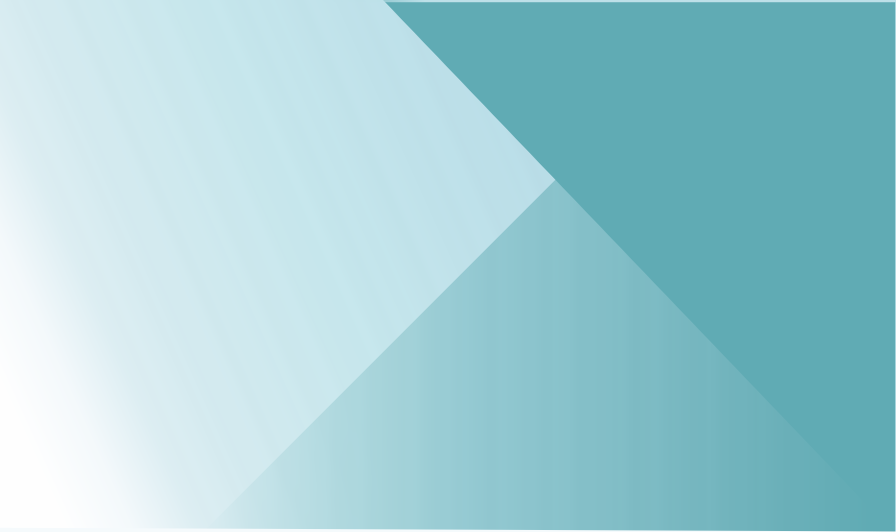
Reproduce this background procedurally as a Shadertoy shader.

```glsl
// Folded-paper background: a pale sheet, a translucent triangle and a solid teal
// wedge meet at one apex. Each sheet is a half-plane with a smoothed edge, filled
// by a piecewise colour ramp; layered sines add faint streaks along the ramps.

#define APEX vec2(1.044, 0.662)      // meeting point, in canvas heights
#define WEDGE_NORMAL vec2(0.722, 0.692)
#define FOLD_NORMAL vec2(0.7071, -0.7071)
#define LIGHT_DIR vec2(0.91, 0.41)   // direction of the pale ramp
#define TEAL vec3(0.375, 0.670, 0.705)
#define TRIM vec3(0.74, 0.88, 0.91)  // thin line at the top and right
#define TOP_TRIM 0.0042
#define STREAK 0.0025

// Linear progress from a to b, clamped to 0..1
float ramp(float a, float b, float t) {
    return clamp((t - a) / (b - a), 0.0, 1.0);
}

// Coverage of the side where the signed distance is positive
float cover(float dist) {
    return clamp(dist * iResolution.y + 0.5, 0.0, 1.0);
}

// Faint uneven bands
float streaks(float t) {
    return STREAK * (sin(t * 67.0) + 0.7 * sin(t * 113.0 + 1.3) + 0.5 * sin(t * 191.0 + 4.0));
}

// White corner fading into pale blue
vec3 paleSheet(vec2 p) {
    float t = dot(p, LIGHT_DIR);
    vec3 c = vec3(0.998);
    c = mix(c, vec3(0.955, 0.975, 0.985), ramp(0.11, 0.23, t));
    c = mix(c, vec3(0.865, 0.932, 0.950), ramp(0.23, 0.34, t));
    c = mix(c, vec3(0.830, 0.918, 0.938), ramp(0.34, 0.46, t));
    c = mix(c, vec3(0.775, 0.902, 0.925), ramp(0.46, 0.77, t));
    c = mix(c, vec3(0.728, 0.868, 0.908), ramp(0.77, 1.20, t));
    return c + streaks(t) * ramp(0.25, 0.5, t);
}

// Horizontal ramp that emerges from the pale sheet and ends in teal
vec3 triangleSheet(vec2 p, vec3 under) {
    vec3 c = vec3(0.645, 0.825, 0.850);
    c = mix(c, vec3(0.580, 0.788, 0.822), ramp(0.74, 0.88, p.x));
    c = mix(c, vec3(0.535, 0.760, 0.795), ramp(0.88, 1.05, p.x));
    c = mix(c, vec3(0.430, 0.695, 0.730), ramp(1.05, 1.43, p.x));
    c = mix(c, TEAL, ramp(1.43, 1.64, p.x));
    c += streaks(p.x) * ramp(1.64, 1.3, p.x);
    return mix(under, c, ramp(0.38, 0.74, p.x));
}

void mainImage(out vec4 fragColor, in vec2 fragCoord) {
    vec2 p = fragCoord / iResolution.y;
    float width = iResolution.x / iResolution.y;

    // Sheets, back to front
    vec3 color = paleSheet(p);
    color = mix(color, triangleSheet(p, color), cover(dot(p - APEX, FOLD_NORMAL)));
    color = mix(color, TEAL, cover(dot(p - APEX, WEDGE_NORMAL)));

    // Thin trims: top and right lines, and a tapering sliver at the bottom
    float trim = max(cover(p.y - 1.0 + TOP_TRIM), cover(p.x - width + 0.0015));
    color = mix(color, TRIM, trim * ramp(0.6, 0.8, p.x));
    float sliver = mix(0.008, 0.001, p.x / width);
    color = mix(color, vec3(0.96, 0.98, 0.99), cover(sliver - p.y));

    fragColor = vec4(color, 1.0);
}
```
